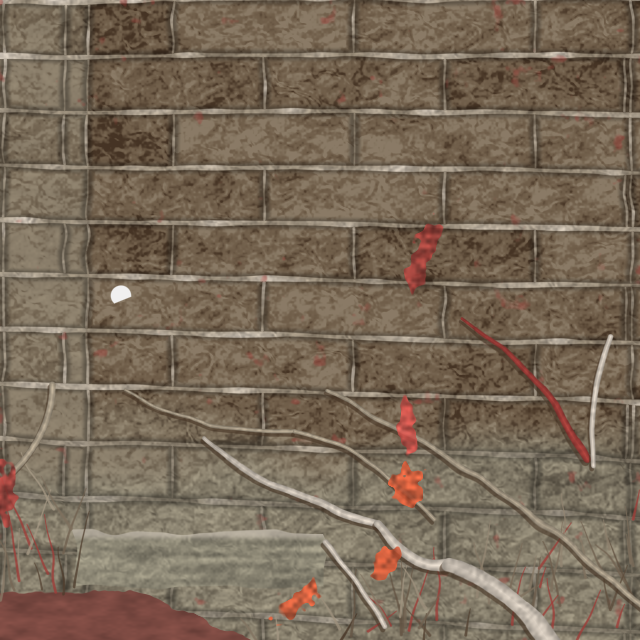
This texture is drawn by a three.js fragment shader. Its source:

```glsl
varying vec2 vUv;

const float ROW = 0.0875, BRICK = 0.283, FIRST_JOINT = 0.27;
const float PIER_X = 0.137, PIER_SPLIT = 0.101;
const float JOINT = 0.0036, EDGE = 0.0013;
const int TWIGS = 60;
const vec3 DARK = vec3(0.27, 0.20, 0.14);
const vec3 BROWN = vec3(0.44, 0.37, 0.29);
const vec3 TAN = vec3(0.54, 0.48, 0.40);
const vec3 MORTAR = vec3(0.66, 0.61, 0.53);
const vec3 PALE = vec3(0.80, 0.76, 0.71);
const vec3 GREY = vec3(0.54, 0.52, 0.45);
const vec3 SOIL = vec3(0.47, 0.28, 0.25);
const vec3 RED = vec3(0.62, 0.24, 0.22);
const vec3 ORANGE = vec3(0.80, 0.33, 0.20);

float hash(vec2 p) {
  vec3 q = fract(p.xyx * 0.1031);
  q += dot(q, q.yzx + 33.33);
  return fract((q.x + q.y) * q.z);
}
float noise(vec2 p) {
  vec2 i = floor(p), f = fract(p);
  f = f * f * (3.0 - 2.0 * f);
  return mix(mix(hash(i), hash(i + vec2(1, 0)), f.x),
             mix(hash(i + vec2(0, 1)), hash(i + vec2(1, 1)), f.x), f.y);
}
float fbm(vec2 p) {
  return 0.55 * noise(p) + 0.3 * noise(p * 2.1 + 17.0) + 0.15 * noise(p * 4.3 + 31.0);
}
float cover(float d) { return 1.0 - smoothstep(-EDGE, EDGE, d); }
float segment(vec2 p, vec2 a, vec2 b, float wa, float wb) {
  vec2 ab = b - a;
  float t = clamp(dot(p - a, ab) / dot(ab, ab), 0.0, 1.0);
  return length(p - a - ab * t) - mix(wa, wb, t);
}

// Tapered curve with a shadow beneath
void branch(inout vec3 col, vec2 p, vec4 ends, vec2 bend, vec2 width, vec3 tint) {
  float d = 1.0, shade = 1.0;
  vec2 last = ends.xy;
  for (int i = 1; i <= 10; i++) {
    float t = float(i) / 10.0, w = mix(width.x, width.y, t);
    vec2 next = mix(mix(ends.xy, bend, t), mix(bend, ends.zw, t), t);
    d = min(d, segment(p, last, next, w, w));
    shade = min(shade, segment(p + vec2(0.003, 0.005), last, next, w, w));
    last = next;
  }
  col = mix(col, DARK, 0.6 * cover(shade));
  float body = clamp(-d / width.y, 0.0, 1.0);
  col = mix(col, tint * (0.7 + 0.3 * body + 0.2 * noise(p * 170.0)), cover(d));
}

// Ragged tilted leaf
void leaf(inout vec3 col, vec2 p, vec2 center, vec2 size, float tilt, vec3 tint) {
  vec2 q = mat2(cos(tilt), -sin(tilt), sin(tilt), cos(tilt)) * (p - center);
  float d = (length(q / size) - 1.35 + 0.9 * noise(p * 90.0)) * size.x;
  col = mix(col, tint * (0.65 + 0.7 * noise(p * 130.0)), 0.85 * cover(d));
}

vec3 wall(vec2 p, float grain) {
  // Sagging courses, counted from the top
  float depth = 1.0 - p.y;
  depth += 0.007 * (noise(p * vec2(9, 4)) - 0.5) - (p.x - 0.4) * 0.05 * (depth - 0.1);
  float row = floor(depth / ROW), fy = fract(depth / ROW), odd = mod(row, 2.0);
  float x = p.x + 0.006 * (noise(p * vec2(8, 30)) - 0.5);
  float u = (x - FIRST_JOINT) / BRICK - 0.5 * odd;
  float pier = 1.0 - step(PIER_X, x);
  vec2 id = vec2(mix(floor(u), -9.0 - step(PIER_SPLIT, x), pier), row);
  float low = 1.0 - smoothstep(0.27, 0.37, p.y + 0.12 * (noise(p * 8.0) - 0.5));
  // Rough stone faces, greyer near the ground
  float tone = 0.62 * grain + 0.34 * fbm(p * vec2(18, 26)) + 0.22 * (hash(id + 40.0) - 0.5);
  tone += 0.13 * pier + 0.05 * (1.0 - smoothstep(0.4, 0.9, p.y));
  vec3 col = mix(DARK, BROWN, smoothstep(0.18, 0.48, tone));
  col = mix(col, TAN, smoothstep(0.46, 0.74, tone));
  vec3 weathered = GREY * (0.5 + 0.95 * mix(grain, fbm(p * vec2(9, 45)), 0.45));
  col = mix(col, weathered, max(0.75 * low, 0.3 * pier));
  // Worn bed and head joints
  float wear = noise(p * vec2(24, 36)), width = JOINT * (0.5 + wear);
  float bed = min(fy, 1.0 - fy) * ROW;
  float head = abs(fract(u + 0.5) - 0.5) * BRICK + pier;
  head = min(head, abs(x - PIER_SPLIT) + odd * step(1.5, row));
  head = min(min(head, abs(x - PIER_X)), min(abs(x - 0.006), abs(x - 0.987)));
  col *= 0.7 + 0.3 * smoothstep(0.003, 0.013, min(bed, head));
  float bedMask = (0.6 + 0.4 * wear) * cover(bed - width);
  float headMask = (0.35 + 0.5 * wear) * cover(head - 0.5 * width);
  vec3 lime = mix(MORTAR, PALE, wear * wear) * (0.75 + 0.45 * grain);
  return mix(col, lime, max(bedMask, headMask) * (1.0 - 0.45 * low));
}

void main() {
  vec2 p = vUv;
  float grain = mix(noise(p * vec2(115, 175) + 6.0 * fbm(p * 25.0)), noise(p * 260.0), 0.35);
  vec3 col = wall(p, grain);
  col = mix(col, RED, 0.45 * smoothstep(0.74, 0.88, fbm(p * 32.0 + 70.0)));
  // Fallen slab and bare soil
  vec2 q = abs(p - vec2(0.312, 0.125)) - vec2(0.195, 0.043);
  vec3 stone = GREY * (0.65 + 0.7 * mix(grain, noise(p * vec2(18, 120)), 0.5));
  stone = mix(stone, PALE, 0.6 * smoothstep(0.153, 0.166, p.y));
  col = mix(col, stone, cover(max(q.x, q.y) + 0.012 * (noise(p * 28.0) - 0.5)));
  float ground = p.y - 0.088 + 0.085 * smoothstep(0.18, 0.44, p.x) + 0.02 * fbm(p * 30.0);
  col = mix(col, SOIL * (0.8 + 0.4 * fbm(p * vec2(30, 70))), cover(ground));
  // Scattered undergrowth
  for (int i = 0; i < TWIGS; i++) {
    float k = float(i), r = hash(vec2(k, 3)), s = hash(vec2(k, 8));
    float x = i < 14 ? 0.13 * r : mix(0.33, 1.0, sqrt(r));
    vec2 base = vec2(x, 0.06 * step(x, 0.14) + 0.23 * s * r);
    vec2 tip = base + vec2(0.1 * hash(vec2(k, 5)) - 0.05, 0.03 + 0.09 * hash(vec2(k, 6)));
    vec3 tint = mix(mix(DARK, MORTAR, s), RED, step(0.62, hash(vec2(k, 9))));
    float d = segment(p + 0.01 * noise(p * 22.0 + k), base, tip, 0.0022, 0.0007);
    col = mix(col, tint, 0.8 * cover(d));
  }
  // Bare branches
  vec2 b = p + 0.006 * (noise(p * 24.0) - 0.5);
  branch(col, b, vec4(0.195, 0.39, 0.46, 0.325), vec2(0.28, 0.33), vec2(0.002, 0.003), MORTAR);
  branch(col, b, vec4(0.46, 0.325, 0.68, 0.19), vec2(0.56, 0.31), vec2(0.003), MORTAR);
  branch(col, b, vec4(0.51, 0.388, 1.01, 0.045), vec2(0.78, 0.26), vec2(0.003, 0.005), MORTAR);
  branch(col, b, vec4(0.32, 0.316, 0.59, 0.18), vec2(0.4, 0.24), vec2(0.003, 0.007), PALE);
  branch(col, b, vec4(0.59, 0.18, 0.7, 0.117), vec2(0.64, 0.115), vec2(0.007, 0.009), PALE);
  branch(col, b, vec4(0.7, 0.117, 0.87, -0.01), vec2(0.78, 0.1), vec2(0.009, 0.015), PALE);
  branch(col, b, vec4(0.51, 0.155, 0.6, 0.02), vec2(0.55, 0.11), vec2(0.004), PALE);
  branch(col, b, vec4(0.72, 0.5, 0.915, 0.28), vec2(0.84, 0.44), vec2(0.002, 0.006), RED);
  branch(col, b, vec4(0.955, 0.475, 0.925, 0.27), vec2(0.92, 0.39), vec2(0.004), PALE);
  branch(col, b, vec4(0.083, 0.4, 0.022, 0.265), vec2(0.08, 0.32), vec2(0.005), MORTAR);
  // Leaves and a pale chip
  leaf(col, p, vec2(0.66, 0.6), vec2(0.018, 0.06), -0.3, RED);
  leaf(col, p, vec2(0.637, 0.33), vec2(0.014, 0.045), 0.1, RED * 1.25);
  leaf(col, p, vec2(0.64, 0.24), vec2(0.026, 0.034), 0.2, ORANGE);
  leaf(col, p, vec2(0.605, 0.12), vec2(0.018, 0.03), -0.6, ORANGE);
  leaf(col, p, vec2(0.465, 0.06), vec2(0.018, 0.045), -0.9, ORANGE);
  leaf(col, p, vec2(0.008, 0.23), vec2(0.017, 0.055), 0.0, RED);
  q = p - vec2(0.189, 0.538);
  col = mix(col, vec3(0.94), cover(max(length(q) - 0.016, 0.4 * q.x - q.y - 0.008)));
  gl_FragColor = vec4(clamp(col, 0.0, 1.0), 1.0);
}
```
